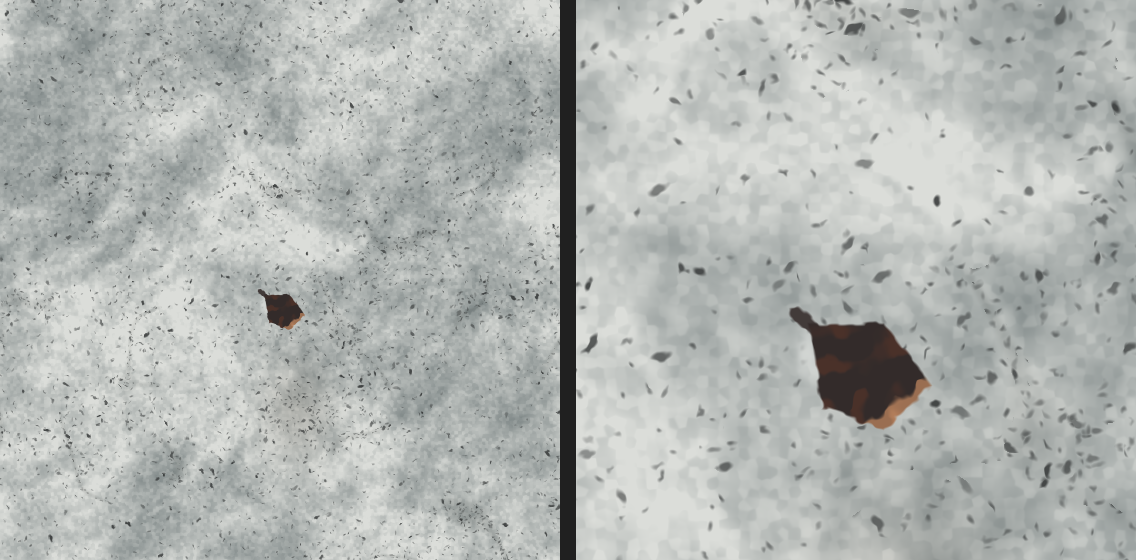
Left, the full canvas; right, a detail of the centre.
Give the GLSL for this texture, as a Shadertoy shader.

```glsl
// Old grey snow with soft mounds, scattered dark grit and one dry leaf.

const vec3 SNOW_SHADE = vec3(0.485, 0.52, 0.52);
const vec3 SNOW_LIGHT = vec3(0.835, 0.845, 0.83);
const vec3 GRIT_COLOR = vec3(0.21, 0.22, 0.22);
const vec3 DIRT_TINT = vec3(0.51, 0.50, 0.47);
const vec3 LEAF_DARK = vec3(0.20, 0.17, 0.165);
const vec3 LEAF_RUST = vec3(0.33, 0.20, 0.16);
const vec3 LEAF_TIP = vec3(0.74, 0.52, 0.37);
const vec2 LEAF_CENTER = vec2(0.507, 0.443);

vec3 hash3(vec2 cell) {
    vec3 h = fract(vec3(cell.xyx) * vec3(0.1031, 0.1030, 0.0973));
    h += dot(h, h.yxz + 33.33);
    return fract((h.xxy + h.yzz) * h.zyx);
}

mat2 rotation(float angle) {
    float c = cos(angle), s = sin(angle);
    return mat2(c, s, -s, c);
}

// Cellular noise: random cell values blended by distance; crisp sharpens cells.
float cellNoise(vec2 p, float crisp) {
    vec2 base = floor(p);
    float sum = 0.0, total = 0.0;
    for (int y = -1; y <= 1; y++)
    for (int x = -1; x <= 1; x++) {
        vec2 cell = base + vec2(x, y);
        vec3 h = hash3(cell + 71.0);
        float d = length(cell + 0.2 + 0.6 * h.xy - p);
        float w = pow(max(1.2 - d, 0.0001), crisp);
        sum += w * h.z;
        total += w;
    }
    return sum / total;
}

float layeredNoise(vec2 p) {
    float sum = 0.0, amp = 0.5, total = 0.0;
    for (int i = 0; i < 5; i++) {
        sum += amp * cellNoise(p, 3.5);
        total += amp;
        p = rotation(0.65) * p * 2.03 + 17.3;
        amp *= 0.6;
    }
    return sum / total;
}

// Coverage of randomly turned oval flecks, one candidate per grid cell.
float flecks(vec2 p, float freq, float density, float soft) {
    vec2 q = p * freq, base = floor(q);
    float cover = 0.0;
    for (int y = -1; y <= 1; y++)
    for (int x = -1; x <= 1; x++) {
        vec2 cell = base + vec2(x, y);
        vec3 place = hash3(cell + freq), form = hash3(cell + freq + 231.0);
        vec2 local = rotation(form.x * 6.283) * (q - cell - place.xy);
        vec2 radii = mix(vec2(0.20, 0.14), vec2(0.44, 0.20), form.y * form.y);
        float d = (length(local / radii) - 1.0) * radii.y / freq;
        float shown = step(place.z, density) * mix(0.4, 1.0, form.z);
        cover = max(cover, shown * (1.0 - smoothstep(-soft, soft, d)));
    }
    return cover;
}

float spot(vec2 p, vec2 center, vec2 radii) {
    vec2 q = (p - center) / radii;
    return exp(-dot(q, q));
}

float segment(vec2 p, vec2 a, vec2 b) {
    vec2 ab = b - a;
    return length(p - a - ab * clamp(dot(p - a, ab) / dot(ab, ab), 0.0, 1.0));
}

// Clockwise convex outline as the farthest of its edge planes.
float leafBlade(vec2 p) {
    vec2 corners[5] = vec2[5](vec2(-0.035, 0.030), vec2(0.009, 0.031),
        vec2(0.037, -0.006), vec2(0.010, -0.032), vec2(-0.027, -0.019));
    float d = -1.0;
    for (int i = 0; i < 5; i++) {
        vec2 edge = normalize(corners[(i + 1) % 5] - corners[i]);
        d = max(d, dot(p - corners[i], vec2(-edge.y, edge.x)));
    }
    return d;
}

vec3 snow(vec2 p, float dirt, float grit) {
    vec2 warp = 0.03 * vec2(sin(p.y * 13.0 + 2.0 * sin(p.x * 7.0)), sin(p.x * 11.0 + 1.0));
    vec2 q = (p + warp) * 5.5;
    float height = layeredNoise(q);
    float slope = height - layeredNoise(q + vec2(0.10, -0.13));
    float grain = cellNoise(p * 165.0, 6.0) - 0.5;
    float mottle = cellNoise(p * 62.0 + 9.0, 4.0) - 0.5;
    float tone = 0.75 + 1.3 * (height - 0.5) + 0.75 * slope + 0.27 * grain + 0.20 * mottle;
    // Broad hollows and bright banks
    tone -= 0.26 * spot(p, vec2(0.32, 0.92), vec2(0.13, 0.08));
    tone -= 0.28 * spot(p, vec2(0.72, 0.29), vec2(0.09, 0.07));
    tone -= 0.25 * spot(p, vec2(0.94, 0.10), vec2(0.06, 0.12));
    tone -= 0.16 * spot(p, vec2(0.10, 0.78), vec2(0.22, 0.16));
    tone += 0.17 * spot(p, vec2(0.82, 0.72), vec2(0.07, 0.28));
    tone += 0.12 * spot(p, vec2(0.03, 0.35), vec2(0.16, 0.22));
    tone -= 0.14 * grit;
    vec3 color = mix(SNOW_SHADE, SNOW_LIGHT, clamp(tone, -0.1, 1.07));
    return mix(color, DIRT_TINT, 0.5 * dirt);
}

void mainImage(out vec4 fragColor, in vec2 fragCoord) {
    vec2 p = fragCoord / iResolution.y;
    float soft = max(0.0010, 0.7 / iResolution.y);
    vec2 ragged = vec2(cellNoise(p * 170.0, 4.0), cellNoise(p * 170.0 + 50.0, 4.0)) - 0.5;

    // Grit gathers in patches and along thin curved trails
    float patches = smoothstep(0.46, 0.66, cellNoise(p * 10.0 + 4.0, 3.0));
    float trails = 1.0 - smoothstep(0.0, 0.06, abs(cellNoise(p * 9.0 + 31.0, 3.0) - 0.5));
    float dirt = spot(p, vec2(0.53, 0.27), vec2(0.06, 0.09));
    float cluster = 0.25 + patches * (0.35 + 1.5 * trails) + 0.9 * dirt;
    vec3 color = snow(p, 0.2 * patches * trails + 0.7 * dirt, patches * trails);
    vec2 gritPos = p + ragged * 0.004;
    float coarse = flecks(gritPos, 72.0, 0.17 * cluster, soft);
    float fine = flecks(gritPos, 135.0, 0.38 * cluster, soft);
    color = mix(color, GRIT_COLOR, max(0.92 * coarse, 0.66 * fine));

    // Leaf with a bright snow lip, a stem and a pale torn tip
    vec2 q = p - LEAF_CENTER + ragged * 0.003;
    float blade = leafBlade(q);
    float stem = segment(q, vec2(-0.044, 0.038), vec2(-0.031, 0.026)) - 0.0035;
    float lip = spot(q, vec2(-0.036, 0.014), vec2(0.006, 0.016));
    color = mix(color, vec3(0.86, 0.87, 0.86), 0.8 * lip);
    float rust = smoothstep(0.5, 0.85, cellNoise(q * 95.0, 3.0));
    vec3 leaf = mix(LEAF_DARK, LEAF_RUST, 0.7 * rust);
    float tip = smoothstep(0.021, 0.025, dot(q, vec2(0.68, -0.73)) + 0.006 * ragged.x);
    leaf = mix(leaf, LEAF_TIP, tip * (0.75 + 0.25 * rust));
    color = mix(color, LEAF_DARK + 0.06, 1.0 - smoothstep(-soft, soft, stem));
    color = mix(color, leaf, 1.0 - smoothstep(-soft, soft, blade));
    fragColor = vec4(color, 1.0);
}
```
